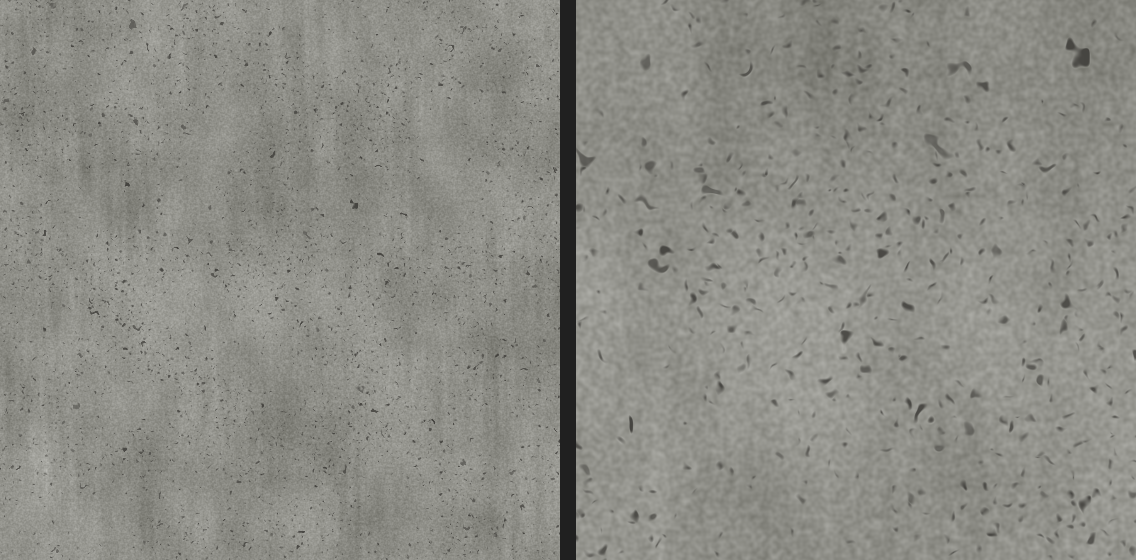
Left: the whole. Right: its middle third, enlarged.
Give the GLSL for this texture, as a three.js fragment shader.

```glsl
// Weathered grey concrete: soft clouds, vertical trowel streaks, fine grain and dark pits.
varying vec2 vUv;

vec2 hash2(vec2 p) {
  vec3 q = fract(p.xyx * vec3(0.1031, 0.1030, 0.0973));
  q += dot(q, q.yzx + 33.33);
  return fract((q.xx + q.yz) * q.zy);
}

float gradientDot(vec2 cell, vec2 offset) {
  float angle = 6.2832 * hash2(cell + 71.0).x;
  return dot(vec2(cos(angle), sin(angle)), offset);
}

// Gradient noise, roughly -0.7 to 0.7
float noise(vec2 p) {
  vec2 i = floor(p), f = fract(p);
  vec2 u = f * f * f * (f * (f * 6.0 - 15.0) + 10.0);
  vec2 e = vec2(1.0, 0.0);
  return mix(mix(gradientDot(i, f), gradientDot(i + e.xy, f - e.xy), u.x),
             mix(gradientDot(i + e.yx, f - e.yx), gradientDot(i + e.xx, f - e.xx), u.x), u.y);
}

float fbm(vec2 p) {
  float sum = 0.0, amplitude = 1.0;
  for (int i = 0; i < 5; i++) {
    sum += amplitude * noise(p);
    p = mat2(0.8, 0.6, -0.6, 0.8) * p * 2.03 + 17.3;
    amplitude *= 0.55;
  }
  return sum;
}

// Scattered, clustered, ragged ellipses; returns coverage from 0 to 1
float pits(vec2 p, float cells, float density, float radius, float seed) {
  float cover = 0.0;
  vec2 home = floor(p * cells);
  for (int y = -1; y <= 1; y++) {
    for (int x = -1; x <= 1; x++) {
      vec2 cell = home + vec2(float(x), float(y));
      vec2 place = hash2(cell + seed);
      vec2 kind = hash2(cell + seed + 131.0);
      vec2 shape = hash2(cell + seed + 277.0);
      float cluster = density * (1.0 + 2.2 * noise(cell / cells * 7.0 + 5.0));
      float angle = 6.2832 * shape.x;
      float c = cos(angle), s = sin(angle);
      vec2 q = mat2(c, -s, s, c) * (p - (cell + place) / cells);
      float size = radius * mix(0.55, 1.3, kind.y * kind.y);
      float flatness = mix(0.35, 0.85, shape.y);
      float dist = (length(q / vec2(1.0, flatness)) - size) * flatness;
      float pit = smoothstep(0.0010, -0.0010, dist) * mix(0.5, 1.0, place.x);
      cover = max(cover, pit * step(kind.x, cluster));
    }
  }
  return cover;
}

void main() {
  vec2 p = vUv;

  // Broad clouds, slightly drawn out vertically, with smaller blotches
  float tone = 0.074 * fbm(p * vec2(5.0, 3.6) + 3.0);
  tone += 0.042 * fbm(p * vec2(14.0, 9.0) + 40.0);

  // Vertical streaks that fade in and out, with faint level bands
  float streakMask = smoothstep(-0.35, 0.45, noise(p * vec2(6.0, 5.0) + 20.0));
  float streaks = noise(p * vec2(30.0, 3.0)) + 0.8 * noise(p * vec2(90.0, 6.0) + 9.0);
  tone += 0.062 * streakMask * streaks;
  tone += 0.016 * noise(p * vec2(3.0, 30.0) + 60.0);

  // Sandy grain
  tone += 0.036 * noise(p * 115.0) + 0.060 * noise(p * 210.0 + 8.0);
  tone += 0.060 * noise(p * 330.0 + 25.0);

  vec3 color = vec3(0.561, 0.561, 0.535) + tone * vec3(1.0, 1.0, 1.03);

  // Pits with ragged outlines and a thin lit lower rim
  vec2 ragged = p + 0.0036 * vec2(noise(p * 150.0 + 12.0), noise(p * 150.0 + 90.0));
  float small = pits(ragged, 62.0, 0.40, 0.0025, 11.0);
  float specks = pits(ragged, 95.0, 0.30, 0.0017, 53.0);
  vec2 torn = p + 0.011 * vec2(noise(p * 95.0 + 31.0), noise(p * 95.0 + 77.0));
  float large = pits(torn, 22.0, 0.30, 0.0047, 29.0);
  float rim = pits(torn + vec2(0.0, 0.0022), 22.0, 0.30, 0.0047, 29.0);
  color += 0.04 * rim * (1.0 - large);

  float hollow = max(max(small * 0.92, specks * 0.75), large * 0.95);
  color = mix(color, vec3(0.255, 0.25, 0.235), hollow);

  gl_FragColor = vec4(color, 1.0);
}
```
